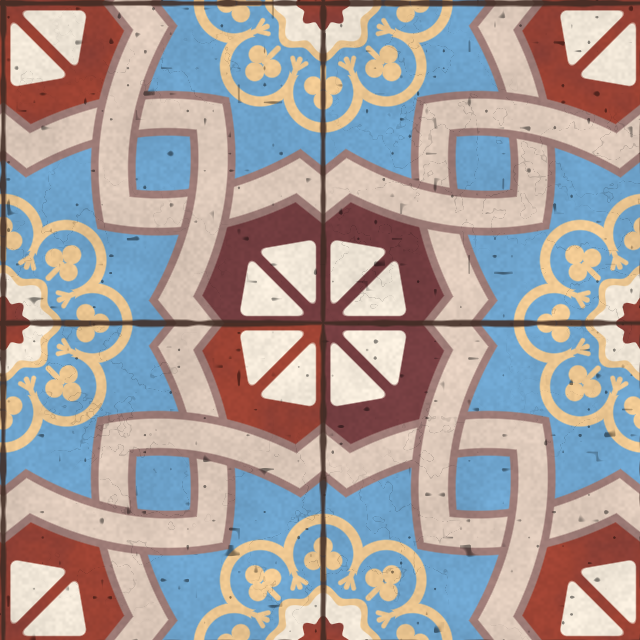
This pattern is drawn by a WebGL 2 fragment shader. Its source:

```glsl
#version 300 es
precision highp float;
// Worn cement tiles: interlaced bands around petalled flowers and scalloped rosettes.

uniform vec2 u_resolution;
out vec4 fragColor;

const vec3 BLUE = vec3(0.43, 0.64, 0.80);
const vec3 CREAM = vec3(0.87, 0.79, 0.73);
const vec3 IVORY = vec3(0.95, 0.91, 0.85);
const vec3 OUTLINE = vec3(0.61, 0.48, 0.46);
const vec3 MAROON = vec3(0.45, 0.24, 0.25);
const vec3 RUST = vec3(0.61, 0.26, 0.20);
const vec3 YELLOW = vec3(0.93, 0.78, 0.57);
const vec3 GROUT = vec3(0.25, 0.17, 0.14);
const float SECTOR = 0.785398;

float hash(vec2 p) {
  return fract(sin(dot(p, vec2(127.1, 311.7))) * 43758.5453);
}

float noise(vec2 p) {
  vec2 i = floor(p), f = fract(p);
  f = f * f * (3.0 - 2.0 * f);
  return mix(mix(hash(i), hash(i + vec2(1, 0)), f.x),
             mix(hash(i + vec2(0, 1)), hash(i + vec2(1, 1)), f.x), f.y);
}

float fbm(vec2 p) {
  float sum = 0.0, amp = 0.5;
  for (int i = 0; i < 4; i++) {
    sum += amp * noise(p);
    p = p * 2.03 + 7.1;
    amp *= 0.5;
  }
  return sum;
}

float cover(float d, float aa) { return clamp(0.5 - d / aa, 0.0, 1.0); }

float segment(vec2 p, vec2 a, vec2 b) {
  vec2 ab = b - a;
  return length(p - a - ab * clamp(dot(p - a, ab) / dot(ab, ab), 0.0, 1.0));
}

// Signed offset from a shallow arc that ends in a mitred point.
float arm(vec2 p) {
  float x = p.x + 0.03, slope = -0.614 * x;
  float arc = (0.312 - 0.307 * x * x - p.y) / sqrt(1.0 + slope * slope);
  return max(arc, dot(p - vec2(0.844, 0.078), vec2(0.62, -0.78)));
}

// Two arms joined in an elbow.
float strand(vec2 p) { return min(arm(p), arm(-p.yx)); }

vec3 paintStrand(vec3 col, float s, float aa) {
  col = mix(col, OUTLINE, cover(abs(s) - 0.140, aa));
  return mix(col, CREAM, cover(abs(s) - 0.092, aa));
}

// Rounded wedge petal; p is the offset from the flower centre.
float petal(vec2 p) {
  p = vec2(max(p.x, p.y), min(p.x, p.y));
  float r = 0.05;
  vec3 sides = vec3(0.045 - p.y, 0.032 - (p.x - p.y) * 0.707,
                    dot(p, vec2(0.985, 0.17)) - 0.525) + r;
  return min(max(sides.x, max(sides.y, sides.z)), 0.0) + length(max(sides, 0.0)) - r;
}

// Eight-lobed rosette; p is the offset from its centre.
vec3 paintRosette(vec3 col, vec2 p, vec3 heart, float aa) {
  float r = length(p), angle = atan(p.y, p.x);
  float a = abs(mod(angle + 0.5 * SECTOR, SECTOR) - 0.5 * SECTOR);
  vec2 lobe = r * vec2(cos(a), sin(a));
  float b = 0.5 * SECTOR - a;
  vec2 cusp = r * vec2(cos(b), sin(b));
  // Scalloped rim, trefoil and forked sprig
  float d = max(abs(length(lobe - vec2(0.557, 0)) - 0.22) - 0.032, 0.45 - lobe.x);
  d = min(d, length(lobe - vec2(0.605, 0)) - 0.060);
  d = min(d, length(lobe - vec2(0.515, 0.062)) - 0.058);
  d = min(d, segment(lobe, vec2(0.40, 0), vec2(0.52, 0)) - 0.018);
  d = min(d, segment(cusp, vec2(0.38, 0), vec2(0.50, 0)) - 0.017);
  d = min(d, segment(cusp, vec2(0.45, 0), vec2(0.39, 0.045)) - 0.015);
  float wave = cos(8.0 * angle);
  d = min(d, r - 0.335 - 0.03 * wave);
  col = mix(col, YELLOW, cover(d, aa));
  col = mix(col, IVORY, cover(r - 0.285 - 0.03 * wave, aa));
  return mix(col, heart, cover(r - 0.150 - 0.02 * wave, aa));
}

void main() {
  vec2 uv = gl_FragCoord.xy / u_resolution;
  float aa = 6.0 / min(u_resolution.x, u_resolution.y);

  // Two by two tiles, every other one turned a quarter
  vec2 grid = (vec2(uv.x, 1.0 - uv.y) - 0.005) * 2.0;
  vec2 cell = floor(grid), tile = fract(grid) * 2.0 - 1.0;
  vec2 turned = mod(cell.x + cell.y, 2.0) > 0.5 ? vec2(tile.y, -tile.x) : tile;
  vec2 p = turned.x + turned.y < 0.0 ? -turned : turned;
  float under = strand(p), over = strand(p.yx);

  // Pigment varies between tiles
  float lowerLeft = step(uv.x, 0.505) * step(uv.y, 0.495);
  float rusty = max(lowerLeft, smoothstep(0.40, 0.52, distance(uv, vec2(0.5))));
  float mottle = fbm(uv * 14.0);
  vec3 red = mix(MAROON, RUST, clamp(rusty * (0.45 + mottle), 0.0, 1.0));

  vec2 corner = p.x > p.y ? vec2(1.0 - p.x, 1.0 + p.y) : vec2(1.0 - p.y, 1.0 + p.x);
  vec3 col = paintRosette(BLUE, corner, red, aa);
  col = mix(col, red, cover(max(under, over), aa));
  col = mix(col, IVORY, cover(petal(1.0 - p), aa));
  col = paintStrand(col, under, aa);
  col = paintStrand(col, over, aa);

  // Stains, grain, hairline cracks and pits
  col *= 0.90 + 0.14 * mottle + 0.07 * noise(uv * 190.0) + 0.03 * (hash(cell) - 0.5);
  float crack = 1.0 - smoothstep(0.0, 0.012, abs(fbm(uv * 22.0 + 3.0) - 0.47));
  col *= 1.0 - 0.13 * crack * smoothstep(0.4, 0.7, noise(uv * 9.0));
  col *= 1.0 - 0.45 * smoothstep(0.90, 0.98, noise(uv * 75.0 + 40.0));

  // Uneven grout
  float seam = 1.0 - max(abs(tile.x), abs(tile.y));
  float joint = seam - 0.010 - 0.014 * noise(uv * 45.0);
  col = mix(col, GROUT, 0.88 * cover(joint, aa * 1.4));
  fragColor = vec4(col, 1.0);
}
```
